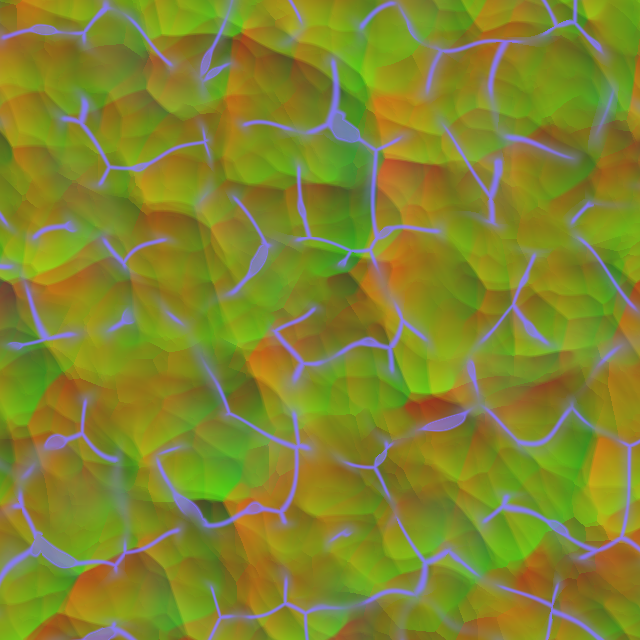
Give the GLSL for this texture, as a Shadertoy shader.

```glsl
// Olive and rust faceted cells under a broken web of glowing violet veins.

const vec3 BASE_COLOR = vec3(0.505, 0.525, 0.085);
const vec3 VEIN_COLOR = vec3(0.53, 0.47, 0.96);
const vec3 HAZE_COLOR = vec3(0.50, 0.51, 0.80);
const mat2 TURN = mat2(0.8, 0.6, -0.6, 0.8);

struct Cell {
    vec2 toNearest;   // offset from the nearest seed
    vec2 toSecond;    // offset from the second nearest seed
    float edge;       // distance to the border between both
};

vec2 hash2(vec2 p) {
    vec3 q = fract(p.xyx * vec3(0.1031, 0.1030, 0.0973));
    q += dot(q, q.yzx + 33.33);
    return fract((q.xx + q.yz) * q.zy);
}

// Layered sines, centred on one half
float waves(vec2 p) {
    float sum = 0.0;
    for (int i = 0; i < 4; i++) {
        p = TURN * p * 1.25 + 1.7;
        sum += sin(p.x + 1.2 * sin(p.y * 0.8));
    }
    return 0.5 + 0.2 * sum;
}

// Bends straight cell borders into arcs
vec2 bend(vec2 p, float frequency, float amount) {
    vec2 q = TURN * p * frequency;
    return p + amount * (sin(q.yx + vec2(0.4, 2.1))
                       + 0.5 * sin(q * 1.9 + q.yx + vec2(3.0, 1.2)));
}

// Cellular noise; all results are in canvas units
Cell cellular(vec2 p, float scale, float seed) {
    vec2 grid = p * scale + seed;
    vec2 base = floor(grid);
    vec2 first = vec2(4.0), second = vec2(5.0);
    for (int y = -1; y <= 1; y++) {
        for (int x = -1; x <= 1; x++) {
            vec2 id = base + vec2(x, y);
            vec2 offset = grid - id - 0.5 - 0.85 * (hash2(id) - 0.5);
            float d = dot(offset, offset);
            if (d < dot(first, first)) {
                second = first;
                first = offset;
            } else if (d < dot(second, second)) {
                second = offset;
            }
        }
    }
    float gap = dot(second, second) - dot(first, first);
    float edge = 0.5 * gap / max(length(second - first), 0.001);
    return Cell(first / scale, second / scale, edge / scale);
}

// Slope of a bumpy layer, with a crease of given softness at its borders
vec2 facetSlope(vec2 p, float scale, float seed, float softness) {
    Cell c = cellular(p, scale, seed);
    float blend = 0.5 - 0.5 * smoothstep(0.0, softness, c.edge);
    return mix(c.toNearest, c.toSecond, blend) * scale;
}

// Large bumps carrying ever smaller and fainter facets
vec2 surfaceSlope(vec2 p, float pixel) {
    vec2 q = bend(p, 19.0, 0.012);
    float sharp = 0.001 + pixel;
    float fade = smoothstep(0.4, 0.95, waves(p * 15.0 + 4.0));
    vec2 slope = 0.23 * facetSlope(q, 5.2, 11.0, sharp + 0.06 * fade);
    slope += 0.16 * facetSlope(q, 8.5, 37.0, sharp + 0.04 * fade);
    slope += 0.09 * facetSlope(bend(q, 43.0, 0.005), 15.0, 71.0, sharp + 0.01 * fade);
    slope += 0.045 * facetSlope(bend(q, 70.0, 0.003), 29.0, 113.0, sharp + 0.005);
    return slope;
}

// Vein cover in x, surrounding haze in y
vec2 veinWeb(vec2 p, float pixel) {
    Cell web = cellular(bend(p, 23.0, 0.014), 6.4, 53.0);
    float presence = waves(p * 21.0 + 9.0);
    float strength = smoothstep(0.32, 0.55, presence);
    float swelling = smoothstep(0.72, 1.1, waves(p * 25.0 + 31.0));
    float halfWidth = 0.0008 + 0.0022 * strength + 0.009 * swelling;

    // Swollen stretches are translucent with a bright rim
    float soft = 0.0012 + pixel;
    float body = 1.0 - smoothstep(halfWidth - soft, halfWidth + soft, web.edge);
    float rim = 1.0 - smoothstep(0.001, 0.0035, abs(web.edge - halfWidth + 0.001));
    float fill = mix(0.95, 0.62, smoothstep(0.004, 0.008, halfWidth));
    float vein = strength * body * max(fill, rim * 0.95);

    float fading = smoothstep(0.1, 0.4, presence) - smoothstep(0.4, 0.8, presence);
    float glow = exp(-web.edge * web.edge / 0.00022);
    float halo = exp(-web.edge / 0.006);
    return vec2(vein, 0.42 * glow * fading + 0.16 * halo * strength);
}

void mainImage(out vec4 fragColor, in vec2 fragCoord) {
    float pixel = 1.0 / iResolution.y;
    vec2 p = fragCoord * pixel;

    // Slope tints red from the left and green from below
    vec2 slope = surfaceSlope(p, pixel);
    vec3 color = BASE_COLOR - vec3(slope, 0.0);
    color.b += 0.07 * smoothstep(0.55, 1.0, waves(p * 13.0 + 20.0));
    color.b += 0.12 * max(slope.x + slope.y, 0.0);

    // Haze first, then the veins
    vec2 web = veinWeb(p, pixel);
    color = mix(color, HAZE_COLOR, web.y);
    color = mix(color, VEIN_COLOR - 0.15 * vec3(slope, 0.0), web.x);
    fragColor = vec4(clamp(color, 0.0, 1.0), 1.0);
}
```
